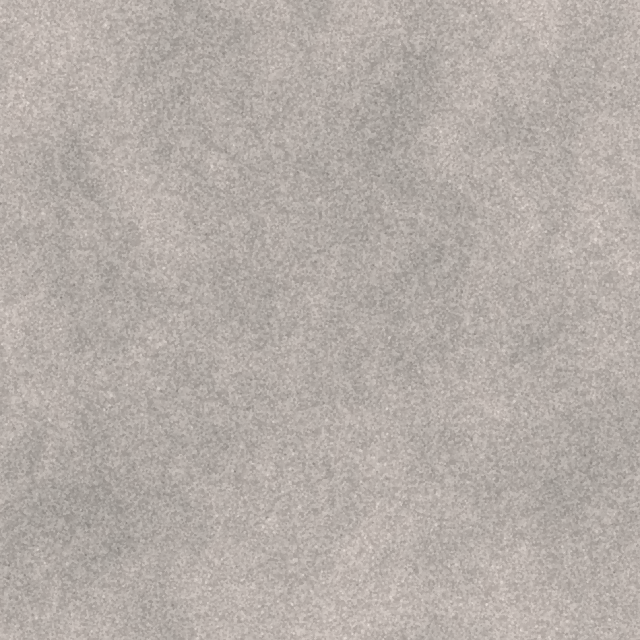
A Shadertoy shader for this texture:

```glsl
// Weathered warm-grey concrete: soft cloudy stains under a fine sandy grain.
// Smoothed cellular noise makes both the clouds and the grain; round pale
// flecks and sparse dark pits are scattered on top.

const vec3  BASE_COLOR     = vec3(0.711, 0.681, 0.660);
const vec3  LIGHT_RESPONSE = vec3(1.00, 1.00, 0.99);
const vec3  STAIN_TINT     = vec3(0.13, -0.04, -0.06);
const float CLOUD_GAIN     = 1.0;
const float FINE_GRAIN     = 0.135;
const float COARSE_GRAIN   = 0.055;
const float FINE_CELLS     = 310.0;
const float COARSE_CELLS   = 165.0;
const float FLECK_CELLS    = 120.0;
const float FLECK_LIGHT    = 0.075;
const float PIT_CELLS      = 75.0;
const float PIT_DARK       = 0.085;
const float PALE_EDGE      = 0.030;

// Three random values in 0..1 for one cell of one layer
vec3 cellHash(vec2 cell, int layer) {
    uvec3 v = uvec3(ivec3(ivec2(cell), layer));
    v = v * 1664525u + 1013904223u;
    v.x += v.y * v.z;
    v.y += v.z * v.x;
    v.z += v.x * v.y;
    v ^= v >> 16u;
    v.x += v.y * v.z;
    v.y += v.z * v.x;
    v.z += v.x * v.y;
    return vec3(v >> 8u) * exp2(-24.0);
}

// Cellular tones blended by distance, centred on zero; a high crispness
// gives distinct grains, a low one gives soft clouds
float cellTone(vec2 p, int layer, float crispness) {
    vec2 home = floor(p);
    float sum = 0.0, total = 0.0;
    for (int y = -1; y <= 1; y++)
    for (int x = -1; x <= 1; x++) {
        vec2 cell = home + vec2(x, y);
        vec3 rnd = cellHash(cell, layer);
        vec2 d = cell + rnd.xy - p;
        float w = exp(-crispness * dot(d, d));
        sum += w * (rnd.z - 0.5);
        total += w;
    }
    return sum / total;
}

// Coverage of small round spots; each cell holds one with a given chance
float spots(vec2 p, int layer, float chance, float maxRadius, float blur) {
    vec2 home = floor(p);
    float cover = 0.0;
    for (int y = -1; y <= 1; y++)
    for (int x = -1; x <= 1; x++) {
        vec2 cell = home + vec2(x, y);
        vec3 rnd = cellHash(cell, layer);
        float size = cellHash(cell, layer + 50).x;
        float radius = maxRadius * mix(0.45, 1.0, size);
        float d = length(cell + rnd.xy - p) - radius;
        float disc = 1.0 - smoothstep(-blur, blur, d);
        cover = max(cover, disc * step(rnd.z, chance));
    }
    return cover;
}

// Stains from broad to small, slightly drawn out in the vertical
float clouds(vec2 uv) {
    vec2 p = uv + 0.025 * sin(uv.yx * vec2(17.0, 13.0) + vec2(0.6, 2.1))
                + 0.010 * sin(uv.yx * vec2(41.0, 37.0) + vec2(3.0, 1.2));
    float sum = 0.0, amplitude = 0.060, cells = 3.6;
    for (int i = 0; i < 5; i++) {
        sum += amplitude * cellTone(p * cells * vec2(1.15, 0.85), i, 3.2);
        cells *= 2.1;
        amplitude *= 0.84;
    }
    return sum;
}

void mainImage(out vec4 fragColor, in vec2 fragCoord) {
    vec2 uv = fragCoord / iResolution.y;
    float pixel = 1.0 / iResolution.y;

    // Stains, with a paler worn zone along the lower edge
    float cloud = CLOUD_GAIN * clouds(uv);
    float worn = (1.0 - smoothstep(0.0, 0.17, uv.y + 2.0 * cloud))
               * smoothstep(0.22, 0.42, uv.x);
    cloud += PALE_EDGE * worn;

    // Sandy grain
    float grain = FINE_GRAIN * cellTone(uv * FINE_CELLS, 11, 7.0)
                + COARSE_GRAIN * cellTone(uv * COARSE_CELLS, 12, 6.0);

    // Pale flecks gather on light stains, pits on dark ones
    float fleckChance = clamp(0.10 + 4.0 * cloud, 0.02, 0.30);
    float pitChance = clamp(0.06 - 2.0 * cloud, 0.02, 0.14);
    float flecks = spots(uv * FLECK_CELLS, 21, fleckChance, 0.30,
                         max(0.10, 0.6 * pixel * FLECK_CELLS));
    float pits = spots(uv * PIT_CELLS, 22, pitChance, 0.16,
                       max(0.06, 0.6 * pixel * PIT_CELLS));

    float light = cloud + grain + FLECK_LIGHT * flecks - PIT_DARK * pits;
    vec3 color = BASE_COLOR + light * LIGHT_RESPONSE + cloud * STAIN_TINT;
    fragColor = vec4(clamp(color, 0.0, 1.0), 1.0);
}
```
